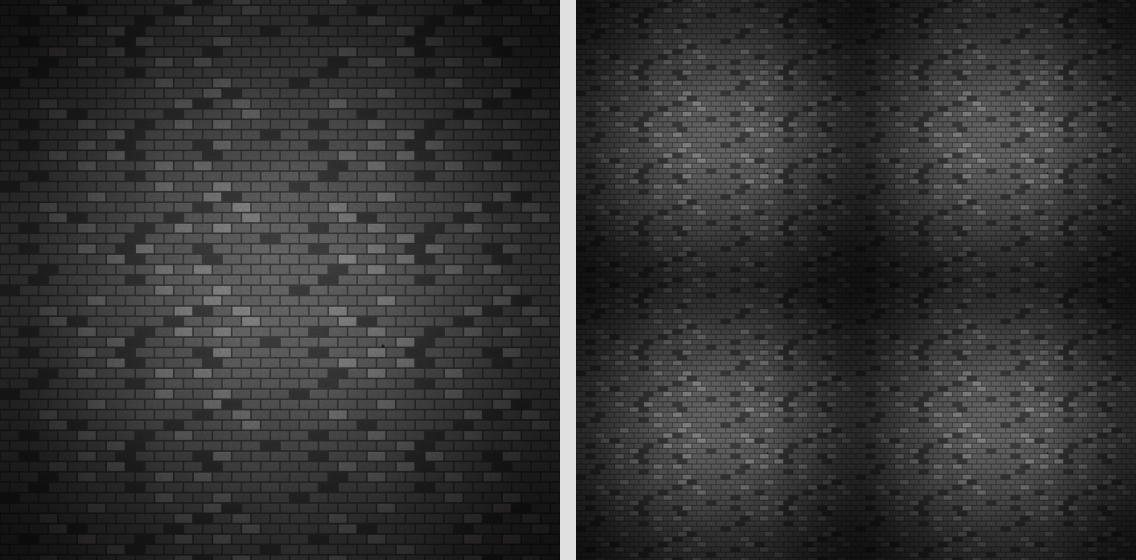
Left, the tile; right, the same tile 2 across and 2 down.
Write a WebGL 2 fragment shader that draws this pattern.

```glsl
#version 300 es
precision highp float;

uniform vec2 u_resolution;
out vec4 outColor;

const vec2 BRICKS = vec2(29.0, 54.0);  // bricks across and courses down
const vec2 MOTIF = vec2(15.0, 10.0);   // block over which odd bricks recur
const float JOINT = 0.0030;            // mortar width
const float CENTRE_TONE = 0.385;
const float MORTAR_SHADE = 0.60;
const float LIGHT_SHADE = 1.33;
const float DARK_SHADE = 0.60;
const vec3 EDGE_TINT = vec3(1.04, 0.97, 0.98);

float hash(vec2 p) {
  vec3 q = fract(vec3(p.xyx) * 0.1031);
  q += dot(q, q.yzx + 33.33);
  return fract((q.x + q.y) * q.z);
}

// Gradient of one lattice corner, wrapped to the period
float cornerNoise(vec2 cell, vec2 offset, vec2 period) {
  float angle = 6.28318 * hash(mod(cell, period) + 7.0);
  return dot(vec2(cos(angle), sin(angle)), offset);
}

float gradientNoise(vec2 p, vec2 period) {
  vec2 i = floor(p), f = fract(p);
  vec2 w = f * f * f * (f * (f * 6.0 - 15.0) + 10.0);
  vec2 x = vec2(1.0, 0.0), y = vec2(0.0, 1.0);
  float low = mix(cornerNoise(i, f, period), cornerNoise(i + x, f - x, period), w.x);
  float high = mix(cornerNoise(i + y, f - y, period),
                   cornerNoise(i + 1.0, f - 1.0, period), w.x);
  return mix(low, high, w.y);
}

// Picks at most one slot of five in each run; returns -1 for none
float pickSlot(vec2 run, float chance, float seed) {
  float slot = floor(5.0 * hash(run * 3.7 + seed));
  return hash(run * 5.3 + seed + 41.0) < chance ? slot : -1.0;
}

// Shade of one brick: plain, light or dark
float brickShade(vec2 id) {
  vec2 cell = mod(id, MOTIF);
  vec2 run = vec2(floor(cell.x / 5.0), cell.y);
  float slot = mod(cell.x, 5.0);
  float shade = 0.97 + 0.06 * hash(id + 90.0);
  if (hash(id + 170.0) < 0.08) return shade;
  if (slot == pickSlot(run, 0.36, 12.0)) return shade * DARK_SHADE;
  if (slot == pickSlot(run, 0.76, 63.0)) return shade * LIGHT_SHADE;
  return shade;
}

// Coverage of a box: 1 inside, 0 outside
float boxMask(vec2 p, vec2 halfSize, float blur) {
  vec2 inside = smoothstep(-blur, blur, halfSize - abs(p));
  return inside.x * inside.y;
}

// Lit rim along the upper and left sides of a brick
float rimLight(vec2 p, vec2 halfSize, float width) {
  vec2 fromCorner = p + halfSize;
  return 1.0 - smoothstep(0.0, width, min(fromCorner.x, fromCorner.y));
}

// Central glow that levels off at the borders so that it tiles
float glow(vec2 uv) {
  vec2 u = abs(uv * 2.0 - 1.0);
  vec2 fall = 1.25 * u * u - 0.25 * pow(u, vec2(10.0));
  return exp(-0.86 * (fall.x + fall.y));
}

void main() {
  vec2 uv = gl_FragCoord.xy / u_resolution;
  float pixel = 1.0 / min(u_resolution.x, u_resolution.y);

  // Running bond, courses counted downward
  vec2 grid = vec2(uv.x, 1.0 - uv.y) * BRICKS;
  grid.y += 0.5;
  float course = mod(floor(grid.y), BRICKS.y);
  grid.x += 0.5 * mod(course, 2.0);
  vec2 id = vec2(mod(floor(grid.x), BRICKS.x), course);
  vec2 local = (fract(grid) - 0.5) / BRICKS;
  vec2 halfSize = 0.5 / BRICKS - 0.5 * JOINT;

  // Brick face and mortar
  float face = brickShade(id) * (1.0 + 0.08 * rimLight(local, halfSize, 0.0025));
  float mask = boxMask(local, halfSize, max(0.75 * pixel, 0.0009));
  float shade = mix(MORTAR_SHADE, face, mask);

  // Fine grain and broad stains
  shade *= 1.0 + 0.07 * gradientNoise(uv * 190.0, vec2(190.0));
  shade *= 1.0 + 0.06 * gradientNoise(uv * 9.0, vec2(9.0));

  // Small chip in the wall
  float chip = length(uv - vec2(0.684, 0.382)) - 0.0025;
  shade *= mix(0.3, 1.0, smoothstep(-pixel, pixel, chip));

  float light = glow(uv);
  vec3 tint = mix(EDGE_TINT, vec3(1.0), smoothstep(0.15, 0.45, light));
  outColor = vec4(CENTRE_TONE * light * shade * tint, 1.0);
}
```
